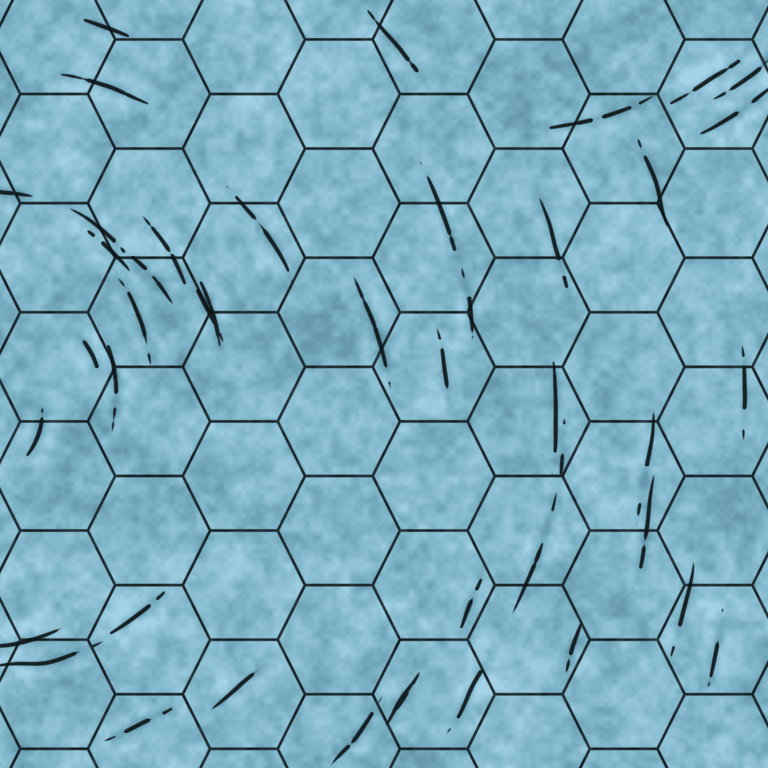
Reproduce this texture procedurally as a WebGL 2 fragment shader.

```glsl
#version 300 es
precision highp float;

uniform vec2 u_resolution;
out vec4 outColor;

// Hexagon grid
const vec2 PERIOD = vec2(0.2472, 0.1421);
const vec2 GRID_ORIGIN = vec2(0.194, 0.8776);
const float HALF_EDGE = 0.044;
const float HALF_TIP = 0.0796;
const float LINE_HALF = 0.0017;
const float LINE_SOFT = 0.0013;
const float HEX_TINT = 0.14;

// Ripple strokes
const vec2 RIPPLE_CENTRE = vec2(-0.04, 0.465);
const vec4 RIPPLE_AREA = vec4(0.0, 0.0, 1.0, 1.0);
const int RIPPLE_COUNT = 40;
const vec2 SWELL_CENTRE = vec2(0.64, 1.31);
const vec4 SWELL_AREA = vec4(0.62, 0.82, 1.0, 0.92);
const int SWELL_COUNT = 4;
const float STROKE_HALF = 0.0027;
const float DASH_RATE = 75.0;
const float GLOW_WIDTH = 0.011;

// Colours
const vec3 DEEP = vec3(0.40, 0.60, 0.68);
const vec3 WATER = vec3(0.50, 0.71, 0.79);
const vec3 PALE = vec3(0.61, 0.80, 0.88);
const vec3 INK = vec3(0.05, 0.08, 0.09);

float hash(vec2 p) {
    vec3 q = fract(p.xyx * 0.1031);
    q += dot(q, q.yzx + 33.33);
    return fract((q.x + q.y) * q.z);
}

float noise(vec2 p) {
    vec2 i = floor(p), f = fract(p);
    f = f * f * (3.0 - 2.0 * f);
    return mix(mix(hash(i), hash(i + vec2(1, 0)), f.x),
               mix(hash(i + vec2(0, 1)), hash(i + vec2(1, 1)), f.x), f.y);
}

// Distance from inside a flat-topped hexagon to its border
float hexInside(vec2 p) {
    float halfHeight = 0.5 * PERIOD.y;
    vec2 normal = normalize(vec2(halfHeight, HALF_TIP - HALF_EDGE));
    p = abs(p);
    return min(halfHeight - p.y, dot(vec2(HALF_TIP, 0.0) - p, normal));
}

// x: distance to the nearest border, y: random value of the cell
vec2 hexGrid(vec2 p) {
    vec2 a = (p - GRID_ORIGIN) / PERIOD, b = a - 0.5;
    vec2 idA = floor(a + 0.5), idB = floor(b + 0.5);
    float dA = hexInside((a - idA) * PERIOD);
    float dB = hexInside((b - idB) * PERIOD);
    vec2 id = dA > dB ? idA : idB + 0.5;
    return vec2(abs(max(dA, dB)), hash(id * 2.0 + 61.0));
}

// Broken arcs around a centre; x: ink, y: dark fringe, z: pale glow
vec3 arcs(vec2 p, vec2 centre, vec4 area, int count, float seed, float soft) {
    vec2 q = p - centre;
    float radius = length(q), angle = atan(q.y, q.x);
    vec3 sum = vec3(0.0);
    for (int i = 0; i < count; i++) {
        vec2 id = vec2(float(i) + 1.0, seed);
        vec2 place = vec2(pow(hash(id), 1.25), hash(id + 17.0));
        vec2 mid = mix(area.xy, area.zw, place) - centre;
        float ring = length(mid);
        float turn = angle - atan(mid.y, mid.x);
        float along = turn * ring;
        float reach = min(mix(0.035, 0.085, hash(id + 31.0)), ring * 0.8);
        float t = along / reach;
        float drift = (hash(id + 43.0) - 0.5) * 0.25 * along;
        float across = radius - ring - drift
                     - 0.005 * (noise(vec2(along * 22.0 + 40.0, id.x * 7.0)) - 0.5);
        float taper = max(1.0 - t * t, 0.0);

        // Solid near one point of the stroke, dashes and dots towards the ends
        float solid = 1.0 - smoothstep(0.15, 0.6, abs(t - hash(id + 59.0) + 0.5));
        float dash = noise(vec2(along * DASH_RATE + 90.0, id.x * 13.0)) + 0.5 * solid;
        float width = STROKE_HALF * sqrt(taper) * smoothstep(0.36, 0.62, dash);
        float ink = (1.0 - smoothstep(width - soft, width + soft, abs(across)))
                  * smoothstep(0.0, STROKE_HALF * 0.5, width);
        float fringe = exp(-pow(across / 0.006, 2.0)) * taper;
        float side = (abs(across) - 0.016) / GLOW_WIDTH;
        float glow = exp(-side * side) * taper * (0.35 + exp(-3.0 * ring));
        sum = vec3(max(sum.x, ink), max(sum.y, fringe), max(sum.z, glow));
    }
    return sum;
}

void main() {
    vec2 p = gl_FragCoord.xy / u_resolution.y;
    float soft = max(LINE_SOFT, 0.7 / u_resolution.y);
    vec2 hex = hexGrid(p);

    // Mottled water, with a slight tint for each cell
    float mottle = 0.25 * noise(p * 9.0) + 0.3 * noise(p * 38.0 + 5.0)
                 + 0.3 * noise(p * 80.0 + 11.0) + 0.15 * noise(p * 170.0 + 23.0);
    float tone = 0.5 + (mottle - 0.5) * 1.7 + (hex.y - 0.5) * HEX_TINT;

    // Ripples lighten and darken the water around them
    vec3 ripple = arcs(p, RIPPLE_CENTRE, RIPPLE_AREA, RIPPLE_COUNT, 3.0, soft);
    vec3 swell = arcs(p, SWELL_CENTRE, SWELL_AREA, SWELL_COUNT, 8.0, soft);
    vec3 marks = max(ripple, swell);
    tone = clamp(tone + 0.4 * marks.z - 0.35 * marks.y, 0.0, 1.15);
    vec3 color = tone < 0.5 ? mix(DEEP, WATER, tone * 2.0)
                            : mix(WATER, PALE, tone * 2.0 - 1.0);

    // Ink strokes, then the grid on top
    color = mix(color, INK, 0.92 * marks.x);
    float line = 1.0 - smoothstep(LINE_HALF - soft, LINE_HALF + soft, hex.x);
    color = mix(color, INK, line * (0.82 + 0.16 * noise(p * 120.0)));
    outColor = vec4(color, 1.0);
}
```
